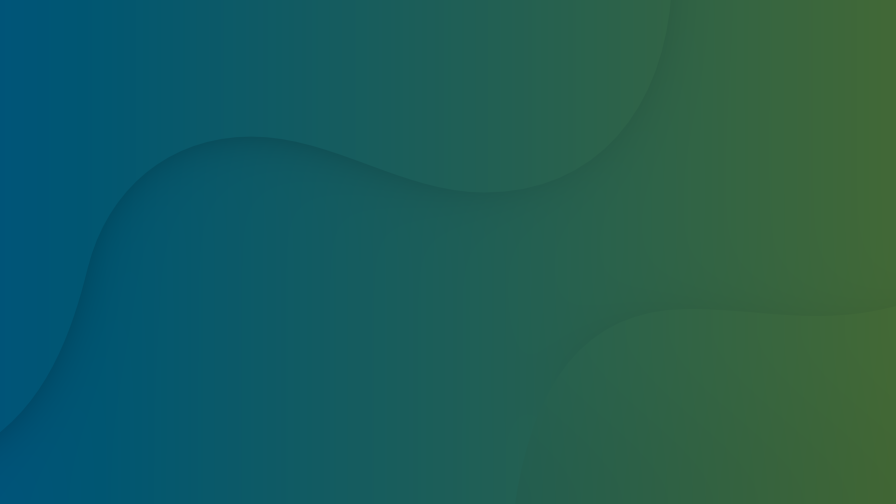
Reproduce this background procedurally as a Shadertoy shader.

```glsl
vec2 cubic(vec2 a, vec2 b, vec2 c, vec2 d, float t) {
    float s = 1.0 - t;
    return s * s * s * a + 3.0 * s * s * t * b + 3.0 * s * t * t * c + t * t * t * d;
}

// Adds one curve: x keeps the nearest distance, y is -1 once the curve lies below p
void addCurve(vec2 p, vec2 a, vec2 b, vec2 c, vec2 d, inout vec2 wave) {
    vec2 start = a;
    for (int i = 1; i <= 16; i++) {
        vec2 end = cubic(a, b, c, d, float(i) / 16.0);
        vec2 along = end - start, rel = p - start;
        float h = clamp(dot(rel, along) / dot(along, along), 0.0, 1.0);
        wave.x = min(wave.x, length(rel - along * h));
        bool spans = (start.x <= p.x) != (end.x <= p.x);
        if (spans && rel.y * along.x > rel.x * along.y) wave.y = -wave.y;
        start = end;
    }
}

// Signed distance to the long S-shaped wave, negative above it
float upperWave(vec2 p) {
    vec2 crest = vec2(0.498, 0.729), trough = vec2(0.961, 0.618), rise = vec2(0.174, 0.468);
    vec2 wave = vec2(9.0, 1.0);
    addCurve(p, vec2(-0.046, 0.111), vec2(0.093, 0.190), vec2(0.144, 0.347), rise, wave);
    addCurve(p, rise, vec2(0.213, 0.625), vec2(0.336, 0.729), crest, wave);
    addCurve(p, crest, vec2(0.660, 0.729), vec2(0.799, 0.618), trough, wave);
    addCurve(p, trough, vec2(1.181, 0.618), vec2(1.319, 0.780), vec2(1.333, 1.023), wave);
    return wave.x * wave.y;
}

// Signed distance to the low hill, negative above it
float lowerHill(vec2 p) {
    vec2 crest = vec2(1.366, 0.387), dip = vec2(1.620, 0.373);
    vec2 wave = vec2(9.0, 1.0);
    addCurve(p, vec2(1.019, -0.019), vec2(1.053, 0.236), vec2(1.157, 0.387), crest, wave);
    addCurve(p, crest, vec2(1.458, 0.387), vec2(1.539, 0.373), dip, wave);
    addCurve(p, dip, vec2(1.701, 0.373), vec2(1.771, 0.387), vec2(1.829, 0.410), wave);
    // Left of the hill there is no curve below, so the point counts as outside
    return p.x < 1.019 ? -wave.x : wave.x * wave.y;
}

// Blue to olive sweep across the canvas
vec3 sweep(float x) {
    return max(mix(vec3(-0.03, 0.33, 0.475), vec3(0.26, 0.41, 0.21), x), 0.0);
}

void mainImage(out vec4 fragColor, in vec2 fragCoord) {
    vec2 p = fragCoord / iResolution.y;
    float x = fragCoord.x / iResolution.x;
    float soft = 0.75 / iResolution.y;
    float upper = upperWave(p), hill = lowerHill(p);

    // Middle sheet, darkened by the shadows of both neighbours
    vec3 color = sweep(x - 0.008);
    float upperShade = mix(0.13, 0.06, smoothstep(0.5, 1.1, p.x));
    color *= 1.0 - upperShade * exp(-max(upper, 0.0) / 0.035);
    float hillShade = 0.04 * smoothstep(0.1, 0.36, p.y);
    color *= 1.0 - hillShade * exp(-max(-hill, 0.0) / 0.04);

    // Lower right sheet, dimming towards the bottom
    vec3 hillColor = sweep(x + 0.006) * mix(0.97, 1.0, smoothstep(0.0, 0.35, p.y));
    color = mix(color, hillColor, smoothstep(-soft, soft, hill));

    // Upper left sheet
    color = mix(color, sweep(x + 0.012), smoothstep(soft, -soft, upper));

    fragColor = vec4(color, 1.0);
}
```
